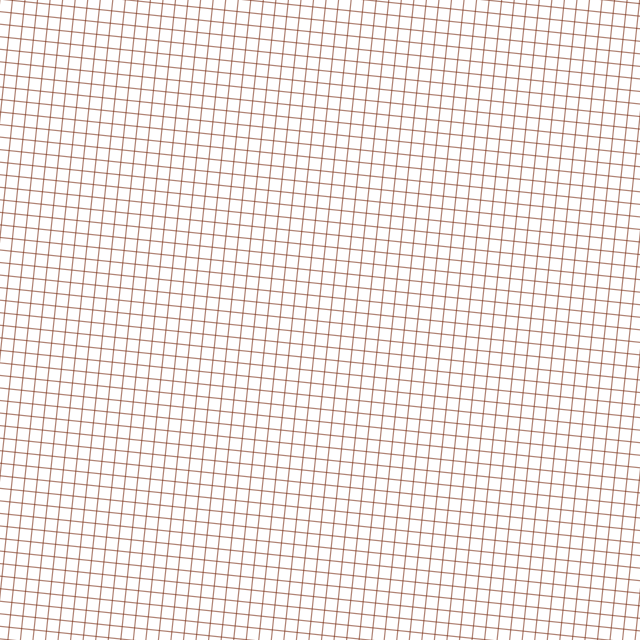
A WebGL 2 fragment shader for this pattern:

```glsl
#version 300 es
precision highp float;
// Draws a fine, slightly tilted square grid of thin brown lines on white.

uniform vec2 u_resolution;
out vec4 outColor;

const vec3 PAPER = vec3(1.0);
const vec3 INK = vec3(0.47, 0.17, 0.07);
const float INK_OPACITY = 0.58;
const float CELLS = 51.3;                  // cells per canvas side
const float TILT = radians(6.0);           // clockwise
const float LINE_WIDTH = 0.1;              // in cells
const vec2 GRID_OFFSET = vec2(-0.2, -0.1); // line crossing nearest the centre, in cells

// Turns a point so that a clockwise-tilted grid becomes axis-aligned.
vec2 untilt(vec2 p, float angle) {
    float c = cos(angle), s = sin(angle);
    return vec2(c * p.x - s * p.y, s * p.x + c * p.y);
}

// Pixel coverage of lines repeating at every whole number of t.
float lineCoverage(float t, float width, float pixel) {
    float dist = abs(fract(t + 0.5) - 0.5);
    float edge = clamp((0.5 * width - dist) / pixel + 0.5, 0.0, 1.0);
    return edge * min(1.0, width / pixel);
}

// Lays translucent ink over a base colour.
vec3 layInk(vec3 base, vec3 ink, float amount) {
    return mix(base, ink, amount);
}

void main() {
    float side = min(u_resolution.x, u_resolution.y);
    vec2 centred = (gl_FragCoord.xy - 0.5 * u_resolution) / side;
    vec2 grid = untilt(centred, TILT) * CELLS - GRID_OFFSET;
    float pixel = CELLS / side;

    // Each line family is laid separately, so crossings come out darker.
    vec3 color = PAPER;
    color = layInk(color, INK, INK_OPACITY * lineCoverage(grid.x, LINE_WIDTH, pixel));
    color = layInk(color, INK, INK_OPACITY * lineCoverage(grid.y, LINE_WIDTH, pixel));
    outColor = vec4(color, 1.0);
}
```
